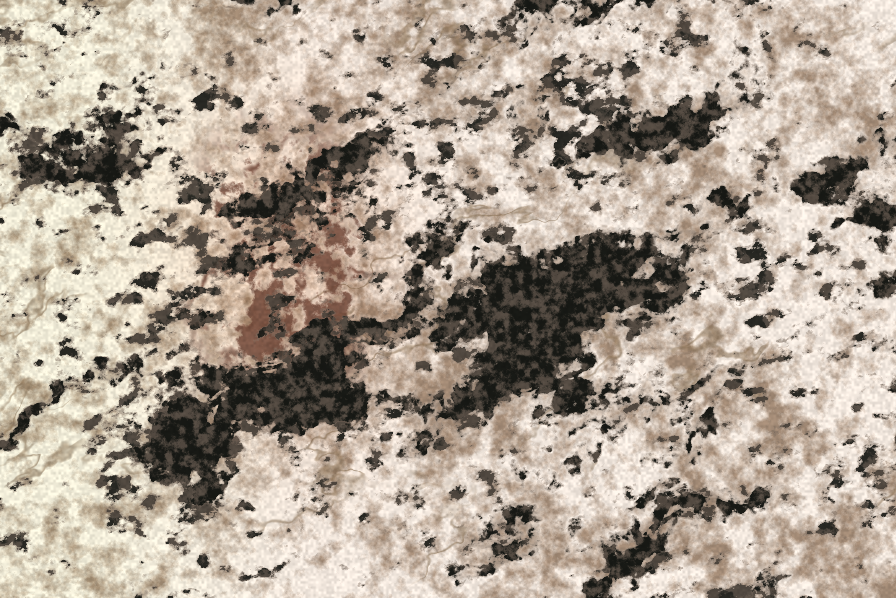
Give the GLSL for this texture, as a WebGL 1 fragment shader.

```glsl
precision highp float;
uniform vec2 u_resolution;

#define VEIN_ANGLE 0.42
#define BLOTCH_SCALE vec2(5.0, 11.5)
#define BLOTCH_CUT 0.682
#define ZONE_GAIN 0.15
#define SPECK_SCALE vec2(32.0, 44.0)
#define SPECK_CUT 0.645
#define GRAIN_SCALE 48.0
#define LIGHT_LEVEL 0.90
#define LIGHT_CONTRAST 6.2
#define RUST_AMOUNT 0.85

const vec3 CREAM = vec3(0.90, 0.87, 0.83);
const vec3 TAN = vec3(0.69, 0.62, 0.55);
const vec3 UMBER = vec3(0.49, 0.43, 0.38);
const vec3 CHARCOAL = vec3(0.28, 0.25, 0.22);
const vec3 INK = vec3(0.09, 0.095, 0.08);
const vec3 RUST = vec3(0.42, 0.26, 0.20);
const vec3 OCHRE = vec3(0.52, 0.43, 0.32);
const float MEAN = 0.483;

float hash(vec2 p) {
  vec3 h = fract(vec3(p.xyx) * 0.1031);
  h += dot(h, h.yzx + 33.33);
  return fract((h.x + h.y) * h.z);
}

float noise(vec2 p) {
  vec2 cell = floor(p), f = fract(p);
  f = f * f * (3.0 - 2.0 * f);
  float low = mix(hash(cell), hash(cell + vec2(1.0, 0.0)), f.x);
  float high = mix(hash(cell + vec2(0.0, 1.0)), hash(cell + 1.0), f.x);
  return mix(low, high, f.y);
}

mat2 turn(float angle) {
  float c = cos(angle), s = sin(angle);
  return mat2(c, -s, s, c);
}

// Rough layered noise around MEAN
float fbm(vec2 p) {
  mat2 octave = 2.03 * turn(0.6);
  float sum = 0.0, gain = 0.45;
  for (int i = 0; i < 5; i++) {
    sum += gain * noise(p);
    p = octave * p + 17.3;
    gain *= 0.56;
  }
  return sum;
}

// Thin line where the noise crosses its middle value
float ridge(vec2 p, float width) {
  return 1.0 - smoothstep(0.0, width, abs(fbm(p) - MEAN));
}

// Soft elliptical region
float region(vec2 p, vec2 centre, vec2 size) {
  vec2 e = (p - centre) / size;
  return exp(-dot(e, e));
}

void main() {
  vec2 p = gl_FragCoord.xy / u_resolution.y;
  float grain = fbm(p * GRAIN_SCALE + 50.0);
  float cloud = fbm(p * 11.0 + 80.0);
  float leftSide = 1.0 - smoothstep(0.1, 0.55, p.x);

  // Pale crystalline ground, streaked on the left
  float streak = fbm(p * vec2(9.0, 40.0) + 120.0);
  float light = mix(mix(cloud, streak, 0.6 * leftSide), grain, 0.58);
  float tone = LIGHT_LEVEL + 0.05 * leftSide + (light - MEAN) * LIGHT_CONTRAST;
  vec3 color = mix(TAN, CREAM, clamp(tone, -0.3, 1.2));
  color *= mix(vec3(1.01, 0.99, 0.985), vec3(1.01, 1.015, 0.965), leftSide);

  // Slanted coordinates with a little warp
  vec2 warp = vec2(fbm(p * 7.0 + 9.0), fbm(p * 7.0 + 31.0)) - MEAN;
  vec2 slant = turn(VEIN_ANGLE) * (p + 0.14 * warp);

  // Thin ochre veins
  float patches = smoothstep(0.42, 0.62, fbm(p * 4.0 + 200.0));
  float vein = ridge(slant * vec2(2.5, 6.0) + 60.0, 0.02);
  color = mix(color, OCHRE, 0.55 * vein * patches);

  // Rust stain, a warm wash with darker veinlets
  float stain = region(p, vec2(0.47, 0.56), vec2(0.19, 0.27));
  color *= mix(vec3(1.0), vec3(0.98, 0.91, 0.86), stain);
  float clots = smoothstep(0.51, 0.62, fbm(p * vec2(9.0, 7.0) + 310.0) + 0.5 * (grain - MEAN));
  float veinlets = ridge(p * vec2(6.0, 4.5) + 330.0, 0.04) * smoothstep(0.35, 0.55, grain);
  float rust = max(clots, veinlets) * smoothstep(0.25, 0.7, stain);
  color = mix(color, RUST, RUST_AMOUNT * rust);

  // Small scattered dark specks
  float zone = region(p, vec2(1.0, 0.45), vec2(0.62, 0.38));
  float speck = fbm(turn(0.25) * p * SPECK_SCALE + 400.0);
  speck += 0.45 * (fbm(p * 4.0 + 440.0) - MEAN) + 0.02 * zone;
  color = mix(color, UMBER, 0.5 * smoothstep(SPECK_CUT - 0.07, SPECK_CUT, speck));
  vec3 speckColor = mix(CHARCOAL, INK, smoothstep(0.45, 0.6, grain));
  color = mix(color, speckColor, 0.9 * smoothstep(SPECK_CUT, SPECK_CUT + 0.04, speck));

  // Large ragged dark blotches with a brown rim
  float blotch = fbm(slant * BLOTCH_SCALE + 14.0) + ZONE_GAIN * zone;
  blotch += 0.36 * (grain - MEAN) + 0.16 * (cloud - MEAN);
  float rim = smoothstep(BLOTCH_CUT - 0.05, BLOTCH_CUT, blotch);
  float core = smoothstep(BLOTCH_CUT - 0.012, BLOTCH_CUT + 0.025, blotch);
  float glint = smoothstep(0.36, 0.66, fbm(p * 85.0 + 500.0));
  vec3 mineral = mix(INK, mix(CHARCOAL, UMBER, 0.25), glint);
  color = mix(color, mix(UMBER, RUST, 0.6 * stain), 0.5 * rim);
  color = mix(color, mineral, core);

  // Fine surface grit
  color *= 1.0 + 0.17 * (noise(p * 230.0) - 0.5);
  gl_FragColor = vec4(clamp(color, 0.0, 1.0), 1.0);
}
```
